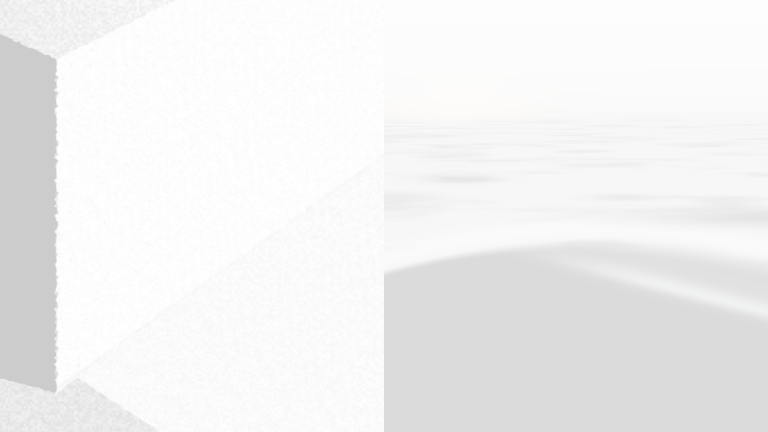
Reproduce this background procedurally as a Shadertoy shader.

```glsl
#define PANEL_TONE 0.80
#define WALL_TONE 0.993
#define CEILING_TONE 0.935
#define FLOOR_TONE 0.915
#define GRAIN_CELLS 340.0
#define CORNER_X 0.0735
#define HORIZON 0.718
#define SEA_TONE 0.97
#define SWELL_TONE 0.86
#define RIPPLE_DEPTH 0.035

float hash(vec2 p) {
    return fract(sin(dot(p, vec2(127.1, 311.7))) * 43758.5453);
}

float noise(vec2 p) {
    vec2 i = floor(p), f = fract(p);
    f = f * f * (3.0 - 2.0 * f);
    return mix(mix(hash(i), hash(i + vec2(1, 0)), f.x),
               mix(hash(i + vec2(0, 1)), hash(i + vec2(1, 1)), f.x), f.y);
}

float fbm(vec2 p) {
    float sum = 0.0, gain = 0.5;
    for (int i = 0; i < 4; i++) {
        sum += gain * noise(p);
        p = p * 2.03 + 17.0;
        gain *= 0.5;
    }
    return sum;
}

// Antialiased step across a signed height
float edge(float d) {
    float w = 1.0 / iResolution.y;
    return smoothstep(-w, w, d);
}

// Soft elliptical spot
float spot(vec2 p, vec2 center, vec2 size) {
    vec2 d = (p - center) / size;
    return exp(-dot(d, d));
}

vec3 plasterRoom(vec2 p) {
    vec2 cell = p * vec2(1.0, iResolution.y / iResolution.x) * GRAIN_CELLS;
    float grain = noise(cell) - 0.5;
    float rough = (noise(cell * 0.7 + 40.0) - 0.5) * 0.005;
    float x = p.x - CORNER_X;

    // Wall, slightly darker and coarser below the diagonal crease
    float crease = p.y - 0.132 - 1.266 * (p.x - 0.098);
    float lower = edge(-crease);
    float tone = WALL_TONE - 0.010 * lower + grain * mix(0.018, 0.025, lower);
    float specks = smoothstep(0.84, 1.0, noise(cell * 0.8 + 90.0));
    tone -= 0.04 * specks * smoothstep(0.5, 0.0, p.x);
    tone -= 0.025 * exp(-pow(crease / 0.005, 2.0)) * noise(cell * 0.35);

    // Ceiling and floor meet the wall at the corner
    float ceilingLine = 0.863 + x * (x > 0.0 ? 0.884 : -0.79);
    float floorLine = x > 0.0
        ? min(0.09 + 1.27 * x, 0.125 - 1.175 * (p.x - 0.1016))
        : 0.09 - 0.45 * x;
    float ceiling = edge(p.y - ceilingLine + rough);
    float ground = edge(floorLine - p.y + rough);
    tone = mix(tone, CEILING_TONE + 0.12 * p.x + grain * 0.06, ceiling);
    tone = mix(tone, FLOOR_TONE + grain * 0.06, ground);

    // Flat shaded panel with a worn edge
    float panel = edge(-x + rough) * (1.0 - ceiling) * (1.0 - ground);
    return vec3(mix(tone, PANEL_TONE, panel));
}

vec3 paleSea(vec2 p) {
    float u = p.x * 2.0 - 1.0;
    vec2 q = vec2(u, p.y);

    // Sky with a faint warm sun
    float haze = exp(-max(p.y - HORIZON, 0.0) / 0.09);
    vec3 sky = vec3(0.992 - 0.022 * haze);
    sky += vec3(0.016, 0.009, 0.002) * spot(q, vec2(0.2, 0.745), vec2(0.2, 0.06));

    // Ripples, compressed towards the horizon
    float depth = max(HORIZON - p.y, 0.0);
    float rows = 4.5 * log(depth + 0.025);
    float wave = fbm(vec2(u * 2.4 / (depth + 0.35), rows * 2.2 + u));
    float tone = SEA_TONE - RIPPLE_DEPTH * smoothstep(0.42, 0.8, wave);
    tone -= 0.045 * spot(q, vec2(0.19, 0.587), vec2(0.11, 0.012));
    tone -= 0.045 * spot(q, vec2(0.02, 0.543), vec2(0.12, 0.012));
    tone -= 0.045 * spot(q, vec2(0.63, 0.543), vec2(0.10, 0.008));
    tone -= 0.030 * spot(q, vec2(0.06, 0.685), vec2(0.09, 0.007));
    tone -= 0.070 * spot(q, vec2(1.0, 0.497), vec2(0.32, 0.022));

    // Foreground swell with a bright fold on its right flank
    float bend = u - 0.55;
    float crest = 0.442 - 0.23 * bend * bend;
    float softness = mix(0.010, 0.030, smoothstep(0.0, 1.0, u));
    tone += 0.012 * exp(-pow((p.y - crest - 0.03) / 0.02, 2.0));
    float swell = smoothstep(softness, -softness, p.y - crest + 0.5 * softness);
    float fold = p.y - 0.41 + 0.225 * (u - 0.41);
    float foldWidth = fold > 0.0 ? 0.026 : 0.018;
    float foldLight = exp(-pow(fold / foldWidth, 2.0)) * smoothstep(0.25, 0.75, u);
    float swellTone = SWELL_TONE + 0.02 * smoothstep(0.0, 0.05, fold) * smoothstep(0.3, 0.7, u);
    tone = mix(tone, swellTone + 0.085 * foldLight, swell);

    vec3 sea = vec3(tone) + vec3(-0.002, 0.0, 0.003) * swell * foldLight;
    return mix(sea, sky, smoothstep(-0.012, 0.012, p.y - HORIZON));
}

void mainImage(out vec4 fragColor, in vec2 fragCoord) {
    vec2 p = fragCoord / iResolution.xy;
    vec3 color = p.x < 0.5 ? plasterRoom(p) : paleSea(p);
    fragColor = vec4(clamp(color, 0.0, 1.0), 1.0);
}
```
